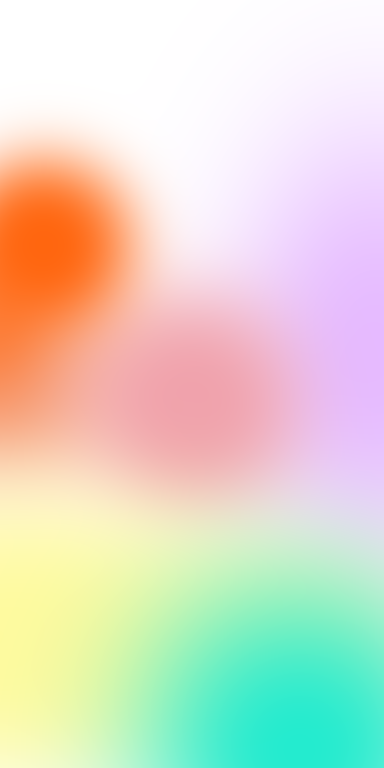
Reproduce this background procedurally as a WebGL 1 fragment shader.

```glsl
precision highp float;

uniform vec2 u_resolution;

// Canvas space: x runs 0..1, y runs 0..2 from the lower left
const vec2 CANVAS = vec2(1.0, 2.0);

const vec3 WHITE  = vec3(1.0, 1.0, 1.0);
const vec3 LILAC  = vec3(0.90, 0.73, 1.0);
const vec3 PEACH  = vec3(0.96, 0.60, 0.45);
const vec3 PINK   = vec3(0.94, 0.62, 0.66);
const vec3 ORANGE = vec3(1.0, 0.40, 0.06);
const vec3 YELLOW = vec3(1.0, 0.98, 0.62);
const vec3 LIME   = vec3(0.84, 0.96, 0.66);
const vec3 MINT   = vec3(0.14, 0.92, 0.81);

// Falloff exponents: higher gives a flatter core and a quicker fade
const float SOFT = 1.2;
const float FIRM = 1.5;

// Elliptical glow, 1 at its center and fading smoothly to 0
float glow(vec2 p, vec2 center, vec2 radius, float falloff) {
  vec2 d = (p - center) / radius;
  return exp(-pow(dot(d, d) + 1e-6, falloff));
}

void main() {
  vec2 p = gl_FragCoord.xy / u_resolution * CANVAS;
  vec3 color = WHITE;

  // Lilac column on the right
  color = mix(color, LILAC, glow(p, vec2(0.98, 1.09), vec2(0.39, 0.59), SOFT));

  // Warm band across the middle
  color = mix(color, PEACH, 0.90 * glow(p, vec2(0.0, 1.0), vec2(0.38, 0.27), SOFT));
  color = mix(color, PINK, 0.95 * glow(p, vec2(0.50, 0.945), vec2(0.29, 0.30), FIRM));

  // Orange spot with a tail down the left edge
  color = mix(color, ORANGE, 0.60 * glow(p, vec2(-0.04, 1.18), vec2(0.17, 0.22), SOFT));
  color = mix(color, ORANGE, glow(p, vec2(0.115, 1.362), vec2(0.24, 0.235), FIRM));

  // Yellow and green pools at the bottom
  color = mix(color, YELLOW, glow(p, vec2(0.06, 0.333), vec2(0.73, 0.39), FIRM));
  color = mix(color, LIME, 0.80 * glow(p, vec2(0.76, 0.307), vec2(0.39, 0.29), SOFT));
  color = mix(color, MINT, glow(p, vec2(0.78, 0.047), vec2(0.42, 0.41), SOFT));

  gl_FragColor = vec4(color, 1.0);
}
```
